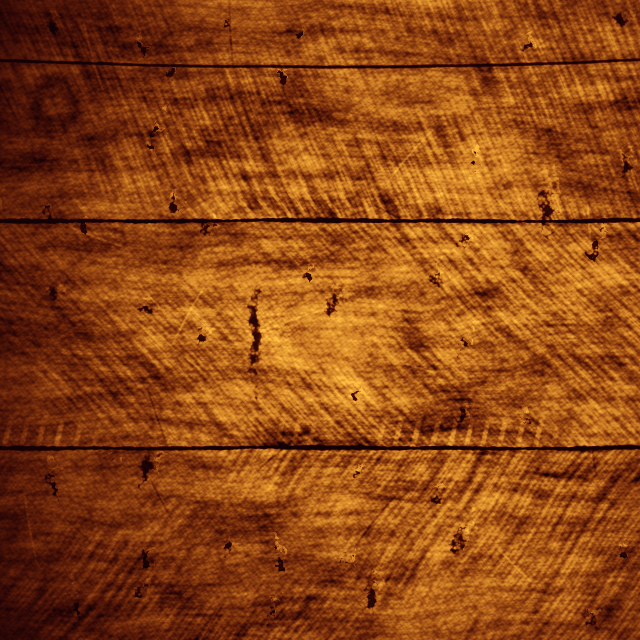
Reproduce this texture procedurally as a WebGL 1 fragment shader.

```glsl
precision highp float;
uniform vec2 u_resolution;

#define PLANK_HEIGHT 0.355
#define FIRST_SEAM 0.30
#define SEAM_WIDTH 0.0038
#define CRACK_HEIGHT 0.906
#define LAMP vec2(0.64, 0.50)
#define GRAIN_DEPTH 1.0
#define STAIN_DEPTH 0.50
#define SAW_DEPTH 0.72
#define SAW_PITCH 135.0
#define PIT_GRID 10.0
#define SCRATCHES 24
#define COMB_PITCH 36.0

float hash(vec2 p) {
  vec3 q = fract(p.xyx * vec3(0.1031, 0.1030, 0.0973));
  q += dot(q, q.yzx + 33.33);
  return fract((q.x + q.y) * q.z);
}

vec2 hash2(vec2 p) { return vec2(hash(p), hash(p + 71.7)); }

// Cellular noise centred on zero, bright at the cell points
float cells(vec2 p) {
  vec2 base = floor(p);
  float nearest = 4.0;
  for (int y = -1; y <= 1; y++)
    for (int x = -1; x <= 1; x++) {
      vec2 cell = base + vec2(x, y);
      vec2 d = cell + hash2(cell) - p;
      nearest = min(nearest, dot(d, d));
    }
  return 0.45 - sqrt(nearest);
}

// Layered sines that bend grain, seams and saw marks
float sway(vec2 p) {
  return 0.5 * sin(p.x * 5.0 + p.y * 9.0) + 0.3 * sin(p.x * 11.0 - p.y * 17.0 + 1.7)
       + 0.2 * sin(p.x * 23.0 + p.y * 31.0 + 4.0);
}

mat2 rotation(float a) { return mat2(cos(a), -sin(a), sin(a), cos(a)); }

// Worm holes: x is the hollow, y the pale rim
vec2 pits(vec2 p, float ragged) {
  vec2 g = p * PIT_GRID, base = floor(g), found = vec2(0.0);
  for (int y = -1; y <= 1; y++)
    for (int x = -1; x <= 1; x++) {
      vec2 cell = base + vec2(x, y);
      vec2 d = g - cell - 0.15 - 0.7 * hash2(cell + 5.0);
      d = rotation(hash(cell + 2.0) - 0.5) * d * vec2(1.0, mix(0.3, 1.0, hash(cell + 8.0)));
      float present = step(0.55, hash(cell + 19.0));
      float size = 0.015 + 0.085 * pow(hash(cell + 31.0), 2.0);
      float r = length(d) + ragged * 0.16;
      float rim = length(d - vec2(0.03, 0.05) - size * 0.5) + ragged * 0.25;
      found = max(found, present * vec2(1.0 - smoothstep(size * 0.3, size + 0.03, r),
                                        1.0 - smoothstep(size * 0.3, size * 1.6, rim)));
    }
  return found;
}

// Long tool scratches: positive is pale, negative is dark
float scratches(vec2 p, float blur) {
  float sum = 0.0;
  for (int i = 0; i < SCRATCHES; i++) {
    float n = float(i);
    vec2 d = rotation(2.6 * hash(vec2(n, 7.0)) + 0.3) * (p - hash2(vec2(n, 3.0)));
    float reach = 0.02 + 0.06 * hash(vec2(n, 11.0));
    d.y += 0.6 * d.x * d.x;
    float line = 1.0 - smoothstep(0.0006, 0.0012 + blur, abs(d.y));
    sum += line * (1.0 - smoothstep(reach * 0.5, reach, abs(d.x))) * (mod(n, 2.0) * 2.0 - 1.0);
  }
  return sum;
}

// Amber ramp from near black to gold
vec3 amber(float t) {
  return vec3(t, 0.74 * pow(t, 1.85), 0.02 + 0.24 * t * t * t);
}

void main() {
  vec2 p = gl_FragCoord.xy / u_resolution;
  float blur = 1.0 / u_resolution.y;

  // Plank layout
  float bend = sway(vec2(p.x * 2.0, 0.0));
  float row = (p.y + 0.0015 * bend - FIRST_SEAM) / PLANK_HEIGHT;
  float plank = floor(row) + 1.0;
  float above = fract(row) * PLANK_HEIGHT;
  float odd = mod(plank, 2.0);

  // Grain, stains and fine fibres
  vec2 q = p + vec2(plank * 2.3, plank * 3.7);
  q.y += 0.014 * sway(q);
  float grain = 0.4 * cells(q * vec2(3.0, 38.0)) + 0.35 * cells(q * vec2(9.0, 95.0))
              + 0.35 * cells(q * vec2(50.0, 190.0));
  float stain = 0.8 * cells(q * vec2(2.0, 5.0)) + 0.8 * cells(q * vec2(6.0, 11.0) + 4.0)
              + 0.7 * cells(q * vec2(17.0, 26.0));
  float fibre = cells(rotation(0.6) * p * vec2(75.0, 220.0))
              + cells(rotation(-0.9) * p * vec2(80.0, 210.0));
  float fleck = smoothstep(0.12, 0.42, cells(q * vec2(7.0, 55.0) + 9.0)) * smoothstep(0.1, -0.5, stain);

  // Saw marks lean a different way on each plank
  float lean = mix(1.07 * plank - 0.95, 0.8, odd);
  vec2 s = rotation(-lean) * vec2(p.x, p.y + 0.02 * sway(p * 0.7));
  s.y = -s.y;
  float saw = cells(s * vec2(8.0, SAW_PITCH)) + 0.3 * cells(s * vec2(5.0, SAW_PITCH * 0.45));
  saw *= smoothstep(-0.8, 0.7, sway(p * 1.3 + plank) + p.x - 0.3);

  // Lamp falloff and summed surface
  vec2 away = (p - LAMP) * vec2(1.05, 0.92);
  float light = 0.69 - 0.84 * dot(away, away);
  float tone = light * (1.0 + GRAIN_DEPTH * grain + STAIN_DEPTH * stain
             + SAW_DEPTH * saw + 0.32 * fibre - 0.35 * fleck);

  // Pale comb of blade strokes along the lower edges
  float stroke = sin(6.2832 * COMB_PITCH * (p.x + above * mix(0.8, -0.25, odd)) + 2.0 * bend);
  float comb = (smoothstep(0.3, 0.95, stroke) - 0.3) * exp(-pow((above - 0.022) / 0.022, 2.0));
  tone += 0.42 * light * comb * smoothstep(-0.5, 0.4, sway(p * vec2(1.6, 0.2) + plank));

  // Knots: a pale one and a dark ringed one
  float pale = length((p - vec2(0.43, 0.49)) / vec2(0.03, 0.035));
  float ringed = length((p - vec2(0.085, 0.84)) / vec2(0.045, 0.055)) + 0.3 * stain;
  tone += 0.16 * exp(-pale * pale) * (1.0 + fibre);
  tone += 0.12 * exp(-ringed * ringed) * cos(ringed * 5.0);

  // Pits, scratches and the long split
  float ragged = cells(p * 70.0) + 0.6 * cells(p * 165.0);
  vec2 pit = pits(p, ragged);
  tone += 0.35 * light * pit.y + 0.26 * light * scratches(p, blur);
  tone *= 1.0 - 0.8 * pit.x;
  vec2 split = p - vec2(0.398 + 0.003 * sin(p.y * 70.0), 0.475);
  float tear = length(split * vec2(1.0, 0.11)) + 0.009 * ragged;
  tone *= 1.0 - 0.8 * (1.0 - smoothstep(0.002, 0.010, tear));

  // Seams with a worn lip, and the finer sagging crack
  float offset = (row - floor(row + 0.5)) * PLANK_HEIGHT;
  float width = SEAM_WIDTH * (0.75 + 0.35 * sway(p.xx * 2.0));
  tone += 0.10 * light * exp(-pow((offset + 0.011) / 0.006, 2.0));
  tone *= mix(0.08, 1.0, smoothstep(width * 0.5, width + blur, abs(offset) + 0.002 * ragged));
  float crack = abs(p.y - CRACK_HEIGHT + 0.011 * sin(3.1416 * p.x) + 0.001 * bend);
  tone *= mix(0.2, 1.0, smoothstep(0.0006, 0.0022 + blur, crack + 0.001 * ragged));

  // Soft shoulder keeps the highlights from clipping
  tone -= 0.45 * max(tone - 0.8, 0.0);
  gl_FragColor = vec4(amber(clamp(tone, 0.07, 1.0)), 1.0);
}
```
